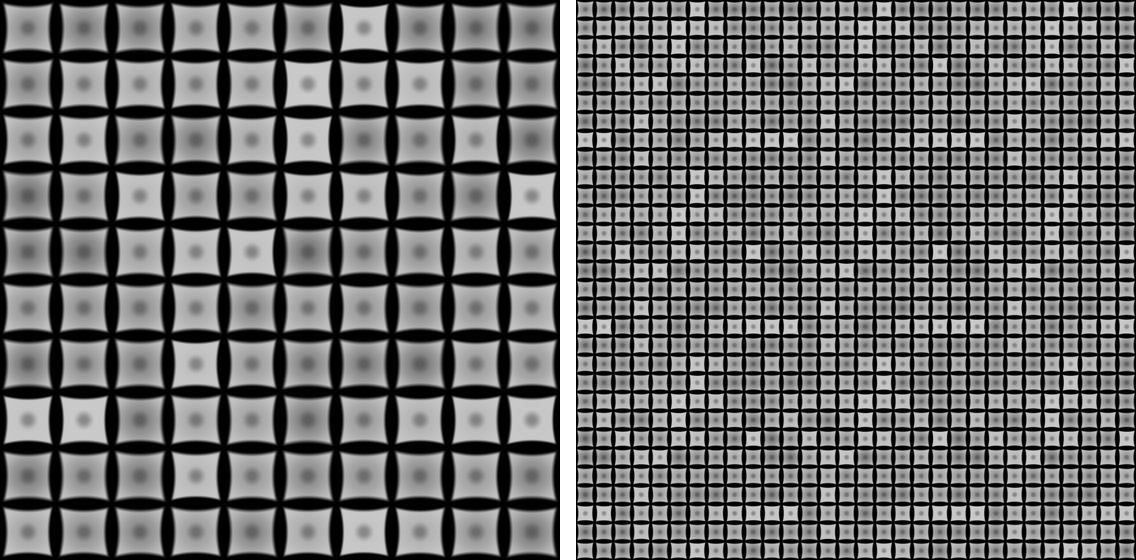
Left: one tile. Right: repeated 3 by 3.
Write a three.js fragment shader that draws this pattern.

```glsl
// Grid of soft grey pincushion tiles with shaded round centres on black.
varying vec2 vUv;

const float TILES = 10.0;              // repeats across and down
const float HALF_SIZE = 0.374;         // tile half width at mid side, in cells
const float FLARE = 0.30;              // how far the corners reach out
const float SIDE_JITTER = 0.006;       // random shift of each side
const vec2 SOFTNESS = vec2(0.028, 0.052); // edge blur, crisp to soft
const float DOT_RADIUS = 0.205;
const vec2 DOT_DEPTH = vec2(0.25, 0.13);  // on light tiles, on dark tiles
const float HALO_RADIUS = 0.66;
const float HALO_DEPTH = 0.31;
const float TILE_GREY = 0.79;
const float GAP_GREY = 0.005;

float hash(vec2 p) {
  vec3 q = fract(vec3(p.xyx) * 0.1031);
  q += dot(q, q.yzx + 33.33);
  return fract((q.x + q.y) * q.z);
}

// Coverage across one pair of opposite sides, which bow inwards.
float sideMask(float across, float along, vec2 cell, float shade) {
  float side = hash(cell + 31.0 * step(0.0, across) + 7.0);
  float edge = HALF_SIZE + FLARE * along * along + SIDE_JITTER * (2.0 * side - 1.0);
  float blur = mix(SOFTNESS.x, SOFTNESS.y, 0.6 * shade + 0.4 * side);
  return 1.0 - smoothstep(edge - blur, edge + blur, abs(across));
}

void main() {
  vec2 grid = vUv * TILES;
  vec2 cell = mod(floor(grid), TILES);
  vec2 p = fract(grid) - 0.5;
  float shade = hash(cell + 3.0);
  float r = length(p);

  // Small dot in every tile, wide halo in the darker ones
  float dotMask = 1.0 - smoothstep(0.03, DOT_RADIUS, r);
  float halo = 1.0 - smoothstep(0.08, HALO_RADIUS, r);
  float grey = TILE_GREY - mix(DOT_DEPTH.x, DOT_DEPTH.y, shade) * dotMask
             - HALO_DEPTH * shade * halo;

  // Soft tile outline
  float mask = sideMask(p.x, p.y, cell, shade)
             * sideMask(p.y, p.x, cell + 57.0, shade);

  gl_FragColor = vec4(vec3(mix(GAP_GREY, grey, mask)), 1.0);
}
```
